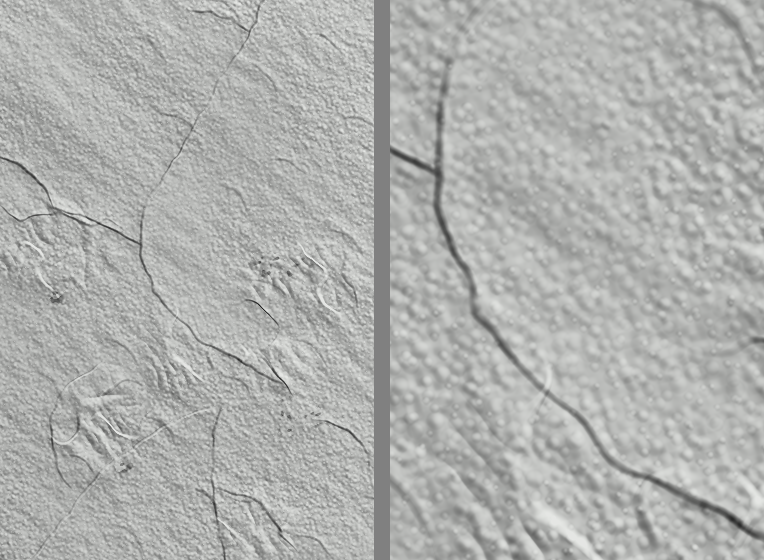
Left: the whole. Right: its middle third, enlarged.
A Shadertoy shader for this texture:

```glsl
#define BASE_TONE 0.694
#define RELIEF_GAIN 0.92
#define GRAIN_HEIGHT 0.00066
#define GRAIN_FREQ 200.0
#define PEBBLE_HEIGHT 0.00042
#define PEBBLE_FREQ 115.0
#define LIP_HEIGHT 0.0018
#define LIP_WIDTH 0.0032
#define FOLD_HEIGHT 0.0062
#define FLAKE_HEIGHT 0.0026
#define CAVITY_DARK 0.12
#define LIGHT_DIR vec2(0.62, 0.78)

const int SEAMS = 12;
const int ZONES = 6;
const int PITS = 5;

// Trowel seams: start and end; the raised side lies left of the direction
const vec4 seamEnds[SEAMS] = vec4[SEAMS](
    vec4(.475, 1.01, .260, .630), vec4(.260, .630, .280, .480),
    vec4(.280, .480, .503, .314), vec4(-.01, .725, .095, .635),
    vec4(.090, .635, .255, .565), vec4(.165, .345, .125, .140),
    vec4(.180, .155, .060, .000), vec4(.375, .272, .180, .155),
    vec4(.397, .270, .415, -.02), vec4(.385, .130, .507, .050),
    vec4(.570, .250, .665, .165), vec4(.350, .985, .440, .950));
const float seamBend[SEAMS] = float[SEAMS](
    .006, -.012, -.016, .014, .006, -.055, .0, -.012, -.024, .020, .020, .006);

// Crumpled areas and pitted areas: centre and radii
const vec4 foldZones[ZONES] = vec4[ZONES](
    vec4(.18, .24, .105, .12), vec4(.32, .37, .080, .09),
    vec4(.10, .56, .14, .11), vec4(.54, .49, .15, .08),
    vec4(.49, .35, .08, .06), vec4(.46, .05, .08, .08));
const vec4 pitZones[PITS] = vec4[PITS](
    vec4(.511, .250, .016, .065), vec4(.100, .470, .016, .018),
    vec4(.500, .525, .065, .030), vec4(.220, .165, .020, .014),
    vec4(.560, .260, .022, .030));

float hash(vec2 p) {
    vec3 q = fract(p.xyx * 0.1031);
    q += dot(q, q.yzx + 33.33);
    return fract((q.x + q.y) * q.z);
}

float noise(vec2 p) {
    vec2 i = floor(p), f = fract(p);
    f = f * f * (3.0 - 2.0 * f);
    return mix(mix(hash(i), hash(i + vec2(1, 0)), f.x),
               mix(hash(i + vec2(0, 1)), hash(i + vec2(1, 1)), f.x), f.y);
}

vec2 turn(vec2 p, float angle) {
    float c = cos(angle), s = sin(angle);
    return vec2(c * p.x + s * p.y, c * p.y - s * p.x);
}

float softAbs(float x) { return sqrt(x * x + 0.0012); }

float zoneMask(vec2 p, vec4 zone) {
    return 1.0 - smoothstep(0.45, 1.1, length((p - zone.xy) / zone.zw));
}

// Round sand grains of random size and place
float pebbles(vec2 p) {
    vec2 id = floor(p);
    float h = 0.0;
    for (int k = 0; k < 9; k++) {
        vec2 c = id + vec2(k % 3 - 1, k / 3 - 1);
        float size = hash(c + 23.0);
        vec2 centre = c + vec2(hash(c + 5.0), hash(c + 71.0));
        float r = length(p - centre) / mix(0.2, 0.7, size);
        float dome = max(1.0 - r * r, 0.0);
        h += dome * dome * (0.3 + 0.7 * size);
    }
    return h;
}

// Raised lip and shaded foot of one seam: x = height, y = cavity
vec2 seam(vec2 p, vec4 ends, float bend) {
    vec2 d = ends.zw - ends.xy, q = p - ends.xy;
    float t = dot(q, d) / dot(d, d);
    float s = dot(q, vec2(-d.y, d.x)) / length(d) - bend * 4.0 * t * (1.0 - t);
    float span = smoothstep(-0.08, 0.08, t) * (1.0 - smoothstep(0.92, 1.08, t));
    float lip = smoothstep(-LIP_WIDTH, LIP_WIDTH, s) * exp(-max(s, 0.0) / 0.016);
    float crevice = exp(-pow((s + 0.001) / 0.002, 2.0));
    float foot = (1.0 - smoothstep(-0.003, 0.001, s)) * exp(min(s, 0.0) / 0.010);
    return span * vec2(lip * LIP_HEIGHT, crevice + 0.4 * foot);
}

// Faint curved scrapes, at most one in each cell
float gouge(vec2 p) {
    vec2 q = turn(p, 0.5) / 0.15, id = floor(q);
    vec2 shift = vec2(hash(id + 7.0), hash(id + 19.0)) - 0.5;
    vec2 c = turn(fract(q) - 0.5 - 0.3 * shift, -1.1 - 0.5 * shift.x);
    c.y += 1.2 * c.x * c.x;
    float lens = 1.0 - smoothstep(0.1, 0.34, abs(c.x));
    float edge = smoothstep(-0.025, 0.025, c.y) * exp(-max(c.y, 0.0) * 14.0);
    return step(0.45, hash(id + 3.0)) * lens * edge;
}

// Plaster surface: x = height, y = cavity
vec2 surface(vec2 p) {
    // Sand, trowel streaks and broad waves
    float h = GRAIN_HEIGHT * (noise(turn(p, 0.25) * GRAIN_FREQ) + noise(turn(p, 1.1) * GRAIN_FREQ * 0.5));
    h += PEBBLE_HEIGHT * pebbles(turn(p, 0.8) * PEBBLE_FREQ);
    h *= 0.65 + 0.7 * noise(p * 9.0 + 5.0);
    vec2 along = turn(p + 0.03 * noise(p * 6.0), -0.75);
    h += 0.0011 * noise(along * vec2(14.0, 48.0));
    h += 0.0008 * noise(turn(p, 0.5) * 42.0 + 3.0);
    h += 0.0045 * noise(along * vec2(4.0, 9.0) + 11.0);
    h += 0.0012 * gouge(p + 0.008 * noise(p * 30.0));

    // Seams with a ragged edge
    vec2 ragged = p + 0.012 * (vec2(noise(p * 14.0), noise(p * 14.0 + 40.0)) - 0.5)
                    + 0.008 * (vec2(noise(p * 48.0), noise(p * 48.0 + 80.0)) - 0.5);
    vec2 seams = vec2(0.0);
    for (int i = 0; i < SEAMS; i++) seams += seam(ragged, seamEnds[i], seamBend[i]);
    float wear = noise(p * 22.0 + 60.0);
    h += seams.x * (0.5 + 0.7 * wear);

    // Crumpled folds and flakes with torn edges
    float crumple = 0.0;
    for (int i = 0; i < ZONES; i++) crumple = max(crumple, zoneMask(ragged, foldZones[i]));
    vec2 f = turn(ragged, -1.0) * vec2(14.0, 26.0);
    float fold = softAbs(noise(f + 2.0 * noise(p * 16.0)) - 0.5) + 0.5 * softAbs(noise(f * 2.3 + 9.0) - 0.5);
    float level = noise(turn(ragged, -0.7) * vec2(13.0, 24.0) + 27.0) - 0.5;
    float flake = smoothstep(-0.04, 0.04, level) * exp(-max(level, 0.0) * 5.0);
    h += crumple * (FOLD_HEIGHT * fold + FLAKE_HEIGHT * flake);
    return vec2(h, seams.y * smoothstep(0.15, 0.85, wear));
}

float pits(vec2 p) {
    float mask = 0.0;
    for (int i = 0; i < PITS; i++) mask = max(mask, zoneMask(p, pitZones[i]));
    return mask * smoothstep(0.58, 0.76, noise(turn(p, 0.4) * vec2(120.0, 165.0) + 17.0));
}

void mainImage(out vec4 fragColor, in vec2 fragCoord) {
    vec2 p = fragCoord / iResolution.y;
    vec2 e = vec2(0.0015, 0.0);
    vec2 here = surface(p);
    vec2 slope = vec2(surface(p + e.xy).x, surface(p + e.yx).x) - here.x;

    // Soft limit on highlights and shadows
    float light = -RELIEF_GAIN * dot(slope / e.x, LIGHT_DIR);
    light /= 1.0 + (light > 0.0 ? 2.6 : 0.8) * abs(light);
    float tone = BASE_TONE + light + 0.04 * (p.x - 0.33) + 0.03 * (p.y - 0.5);
    tone += 0.03 * (noise(p * 4.0 + 2.0) - 0.5);
    tone -= CAVITY_DARK * min(here.y, 1.0) + 0.27 * pits(p);

    vec3 plasterTint = vec3(0.996, 1.004, 0.992);
    fragColor = vec4(clamp(tone, 0.12, 0.9) * plasterTint, 1.0);
}
```
